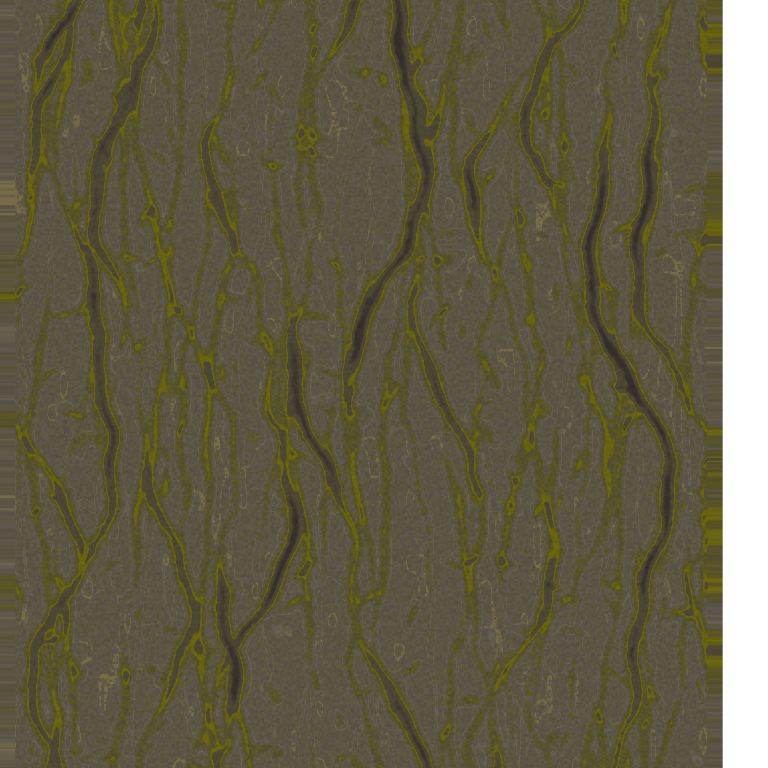
This texture is drawn by a three.js fragment shader. Its source:

```glsl
varying vec2 vUv;

const vec3 PLATE = vec3(0.365, 0.332, 0.285);
const vec3 PLATE_WARM = vec3(0.36, 0.33, 0.235);
const vec3 OLIVE = vec3(0.33, 0.31, 0.185);
const vec3 MOSS = vec3(0.36, 0.335, 0.12);
const vec3 RIM = vec3(0.42, 0.40, 0.04);
const vec3 CORE = vec3(0.305, 0.275, 0.205);
const vec3 PIT = vec3(0.21, 0.18, 0.16);
const vec3 FLECK = vec3(0.50, 0.45, 0.29);
const vec3 MARGIN = vec3(1.0);

const float BARK_LEFT = 0.019;
const float BARK_RIGHT = 0.922;
const float MARGIN_START = 0.941;
const float MAIN_COUNT = 13.0;
const float FINE_COUNT = 31.0;
const float KNOT_COUNT = 23.0;
const float GRAIN_SCALE = 380.0;
const float RIM_LEVEL = 0.64;

float hash(vec2 p) {
  p = fract(p * vec2(0.1031, 0.1137));
  p += dot(p, p.yx + 33.33);
  return fract((p.x + p.y) * p.x * 17.0);
}

float noise(vec2 p) {
  vec2 i = floor(p);
  vec2 f = fract(p);
  f = f * f * (3.0 - 2.0 * f);
  vec2 e = vec2(0.0, 1.0);
  return mix(mix(hash(i), hash(i + e.yx), f.x),
             mix(hash(i + e.xy), hash(i + e.yy), f.x), f.y);
}

// Wandering vertical furrows: x = reach from the centre line, y = its strength
float furrows(vec2 p, float count, float width, float shallow, float deep) {
  float column = floor(p.x * count);
  float depth = 0.0;
  for (int k = -2; k <= 2; k++) {
    float id = column + float(k) + 50.0;
    float phase = 6.283 * hash(vec2(id, count));
    float sway = 0.62 * sin(p.y * (5.0 + phase * 0.6) + phase * 3.0)
               + 0.22 * sin(p.y * 17.0 + phase * 5.0)
               + 0.05 * sin(p.y * 58.0 + phase * 7.0);
    float centre = (id - 49.5 + 0.5 * hash(vec2(count, id)) - 0.25 + sway) / count;
    float strength = smoothstep(0.2, 0.85, noise(vec2(id * 7.3, p.y * 5.5 + phase)));
    float d = (p.x - centre) / (width * (0.55 + 0.6 * strength));
    depth = max(depth, mix(shallow, deep, strength) * exp(-d * d));
  }
  return depth;
}

// Short dents of random direction, one per cell
float knots(vec2 p) {
  vec2 q = p * KNOT_COUNT;
  vec2 cell = floor(q);
  float depth = 0.0;
  for (int j = -1; j <= 1; j++) {
    for (int i = -1; i <= 1; i++) {
      vec2 id = cell + vec2(float(i), float(j)) + 40.0;
      float pick = hash(id + 11.0);
      vec2 d = q - id + 40.0 - vec2(hash(id), hash(id + 23.0));
      float angle = 3.1416 * hash(id + 57.0);
      float c = cos(angle);
      float s = sin(angle);
      d = vec2(c * d.x + s * d.y, c * d.y - s * d.x) / vec2(0.36, 0.16);
      depth = max(depth, 0.62 * smoothstep(0.25, 0.95, pick) * exp(-dot(d, d)));
    }
  }
  return depth;
}

// Narrow band around one level of a field
float contour(float value, float level, float halfWidth) {
  return 1.0 - smoothstep(halfWidth * 0.5, halfWidth, abs(value - level));
}

void main() {
  // Edge columns are dragged sideways into streaks
  vec2 p = vec2(clamp(vUv.x, BARK_LEFT, BARK_RIGHT), vUv.y);
  float grain = noise(p * GRAIN_SCALE);
  float rough = noise(p * 130.0) - 0.5;
  float relief = noise(p * vec2(44.0, 20.0) + 9.0);
  vec2 warp = vec2(noise(p * 28.0), noise(p * 28.0 + 31.0)) - 0.5;

  // Depth of the bark surface
  vec2 bent = p + warp * vec2(0.006, 0.01) + vec2(rough * 0.002, 0.0);
  float major = furrows(bent, MAIN_COUNT, 0.0108, 0.38, 1.0);
  float minor = furrows(bent + 0.37, FINE_COUNT, 0.0066, 0.16, 0.56);
  float dents = knots(p + warp * 0.03);
  float depth = 1.0 - (1.0 - major) * (1.0 - minor) * (1.0 - dents);
  depth += 0.16 * (relief - 0.5) + 0.06 * rough;

  // Plates, flecks and speckled slopes
  vec3 color = mix(PLATE, PLATE_WARM, smoothstep(0.4, 0.75, grain));
  color += 0.035 * contour(depth, 0.13, 0.025);
  float crest = noise(p * vec2(60.0, 26.0) + 71.0);
  float fleck = contour(crest, 0.86, 0.035) * (1.0 - smoothstep(0.1, 0.28, depth));
  color = mix(color, FLECK, 0.7 * fleck * smoothstep(0.25, 0.6, grain));
  float slope = smoothstep(0.27, 0.39, depth + 0.24 * (grain - 0.5));
  color = mix(color, mix(OLIVE, MOSS, smoothstep(0.45, 0.75, grain)), slope);

  // Furrow floor and its bright rim
  vec3 hollow = mix(CORE, PIT, smoothstep(0.86, 1.05, depth));
  color = mix(color, hollow, smoothstep(RIM_LEVEL, RIM_LEVEL + 0.09, depth));
  color = mix(color, RIM, 0.85 * contour(depth, RIM_LEVEL, 0.075));
  color *= 1.0 + 0.14 * (noise(p * GRAIN_SCALE + 17.0) - 0.5);

  float outside = smoothstep(MARGIN_START - 0.001, MARGIN_START + 0.001, vUv.x);
  gl_FragColor = vec4(mix(color, MARGIN, outside), 1.0);
}
```
